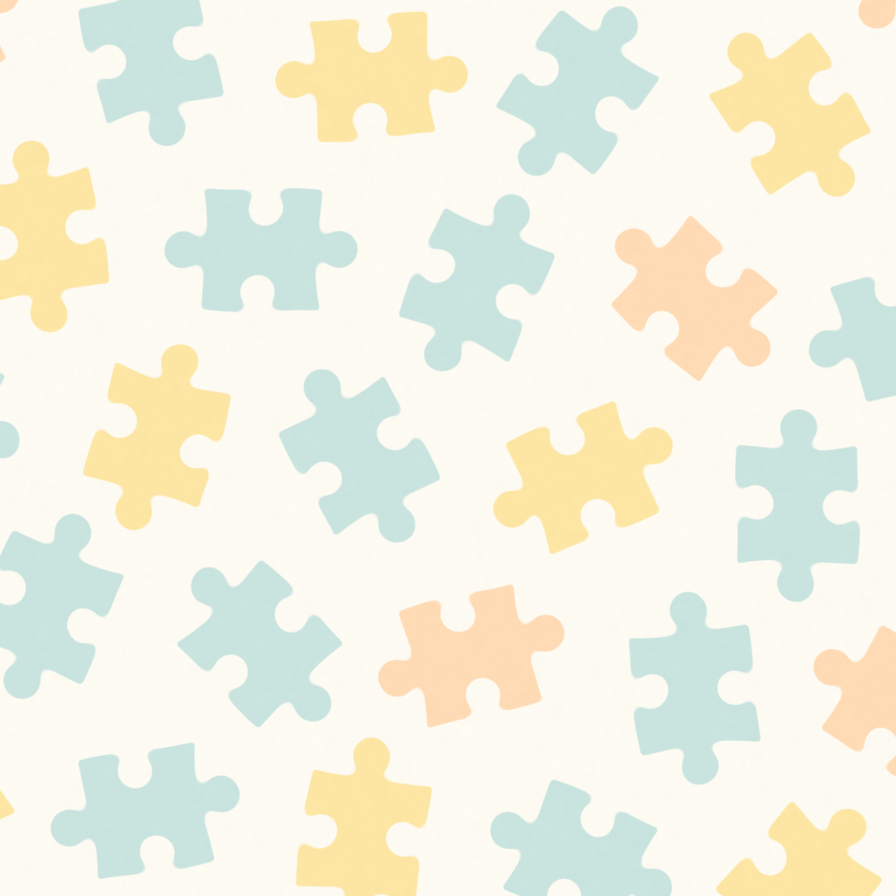
This pattern is drawn by a Shadertoy shader. Its source:

```glsl
#define SPACING vec2(0.240, 0.214)
#define ROW_TILT 0.11
#define JITTER 0.016
#define PIECE_SIZE 0.0685
#define EDGE_SOFTNESS 0.0024
#define GRAIN 0.012

const vec3 CREAM  = vec3(0.992, 0.982, 0.950);
const vec3 TEAL   = vec3(0.788, 0.892, 0.872);
const vec3 YELLOW = vec3(0.992, 0.900, 0.640);
const vec3 PEACH  = vec3(0.998, 0.858, 0.710);

float hash(vec2 p) {
    vec3 q = fract(p.xyx * vec3(0.1031, 0.1030, 0.0973));
    q += dot(q, q.yzx + 33.33);
    return fract((q.x + q.y) * q.z);
}

float valueNoise(vec2 p) {
    vec2 i = floor(p), f = fract(p);
    f = f * f * (3.0 - 2.0 * f);
    vec2 e = vec2(0, 1);
    return mix(mix(hash(i), hash(i + e.yx), f.x),
               mix(hash(i + e), hash(i + e.yy), f.x), f.y);
}

float smoothMin(float a, float b, float k) {
    float h = max(k - abs(a - b), 0.0) / k;
    return min(a, b) - h * h * k * 0.25;
}

float box(vec2 p, vec2 halfSize) {
    vec2 d = abs(p) - halfSize;
    return length(max(d, 0.0)) + min(max(d.x, d.y), 0.0);
}

// Jigsaw piece: tabs along x, sockets along y, body about two units wide
float jigsaw(vec2 p, vec2 shift, float seed) {
    p += 0.022 * sin(p.yx * 3.0 + seed * 40.0);
    float corner = 0.07;
    vec2 halfSize = vec2(0.90 + 0.07 * p.y * p.y, 1.0 - 0.02 * p.x * p.x);
    halfSize = min(halfSize, vec2(0.97, 1.0));
    float body = box(p, halfSize - corner) - corner;

    vec2 t = vec2(abs(p.x), p.y - shift.x * sign(p.x));
    float tab = smoothMin(length(t - vec2(1.27, 0.0)) - 0.30,
                          box(t - vec2(1.0, 0.0), vec2(0.25, 0.17)), 0.12);

    vec2 s = vec2(p.x - shift.y * sign(p.y), abs(p.y));
    float socket = smoothMin(length(s - vec2(0.0, 0.68)) - 0.28,
                             box(s - vec2(0.0, 1.05), vec2(0.18, 0.30)), 0.10);

    return -smoothMin(-smoothMin(body, tab, 0.25), socket, 0.22);
}

// Interleaved sequence keeps the colour shares even: 10, 5 and 4 of 19
vec3 pieceColor(vec2 cell) {
    float k = mod(cell.x * 9.0 + cell.y * 5.0 + 4.0, 19.0);
    return k < 9.5 ? TEAL : (k < 14.5 ? YELLOW : PEACH);
}

void mainImage(out vec4 fragColor, in vec2 fragCoord) {
    vec2 uv = fragCoord / iResolution.y;
    vec2 grid = vec2(uv.x, uv.y + ROW_TILT * uv.x) / SPACING;

    // Nearest piece on the tilted, staggered lattice
    float nearest = 10.0;
    vec3 tint = TEAL;
    for (int j = -1; j <= 1; j++) {
        float row = floor(grid.y) + float(j);
        float stagger = 0.5 * mod(row, 2.0) + 0.2;
        for (int i = -1; i <= 1; i++) {
            vec2 cell = vec2(floor(grid.x - stagger) + float(i), row);
            vec2 id = cell + 57.0;
            vec2 random = vec2(hash(id), hash(id + 91.7)) - 0.5;
            vec2 center = (cell + vec2(0.5 + stagger, 0.5)) * SPACING;
            center.y -= ROW_TILT * center.x;
            center += random * JITTER;

            // Uneven turns keep the tabs of neighbours apart
            float turn = fract(cell.x * 0.38 + cell.y * 0.62 + 0.1);
            float angle = 3.14159 * turn + 0.45 * random.x;
            float c = cos(angle), s = sin(angle);
            vec2 local = mat2(c, -s, s, c) * (uv - center) / PIECE_SIZE;

            float d = jigsaw(local, random.yx * 0.16, hash(id + 13.3));
            if (d < nearest) {
                nearest = d;
                tint = pieceColor(cell);
            }
        }
    }

    // Flat fill with a soft edge
    float edge = max(EDGE_SOFTNESS, 1.5 / iResolution.y) * 0.5;
    float cover = 1.0 - smoothstep(-edge, edge, nearest * PIECE_SIZE);
    vec3 color = mix(CREAM, tint, cover);

    // Faint paper grain
    float grain = valueNoise(uv * 260.0) * 0.6 + valueNoise(uv * 90.0) * 0.4;
    color += (grain - 0.5) * GRAIN;
    fragColor = vec4(color, 1.0);
}
```
